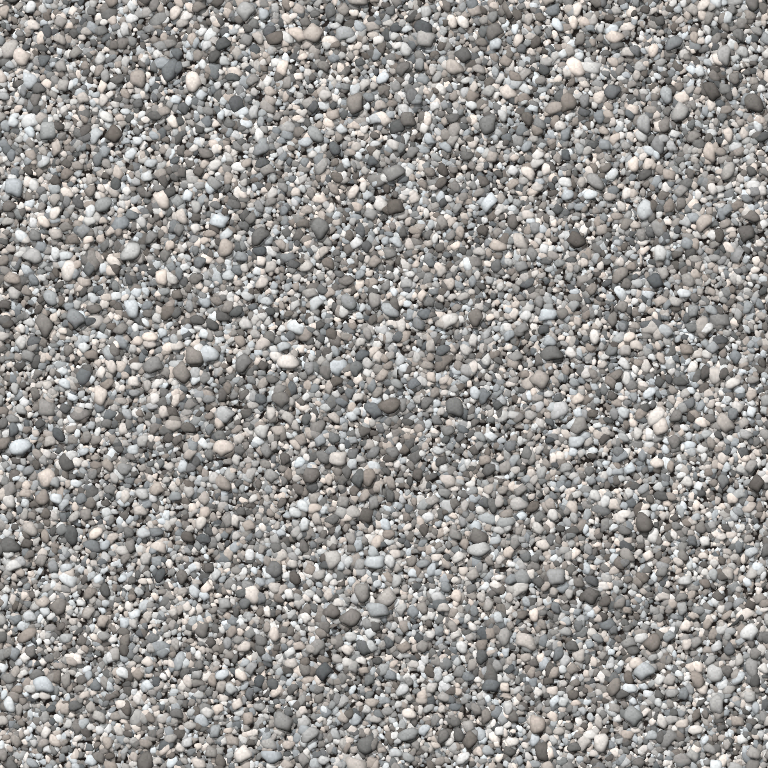
Write a Shadertoy shader that draws this texture.

```glsl
// Sunlit bed of fine grey gravel: overlapping rounded stones of four sizes.

const vec3 GAP_COLOR = vec3(0.215, 0.195, 0.185);
const vec3 COOL_TINT = vec3(0.97, 1.0, 1.015);
const vec3 WARM_TINT = vec3(1.06, 1.0, 0.95);
const float DARK_TONE = 0.40;
const float LIGHT_TONE = 0.96;
const vec2 LIGHT_DIR = vec2(-0.40, 0.92);
const float LIGHT_CONTRAST = 0.42;
const float EDGE_DARKENING = 0.36;
const float SHADOW_REACH = 0.0042;
const float SHADOW_STRENGTH = 0.45;
const float GRIT = 0.09;
const int SAMPLES = 2;
const float TAU = 6.2831853;

vec4 hash4(vec3 p) {
    vec4 q = fract(p.xyzx * vec4(0.1031, 0.1030, 0.0973, 0.1099));
    q += dot(q, q.wzxy + 33.33);
    return fract((q.xxyz + q.yzzw) * q.zywx);
}

// Slow drift in stone density and brightness, repeating at the canvas edge.
float drift(vec2 p) {
    vec2 a = TAU * p;
    return 0.5 * sin(a.x + 2.0 * a.y + 1.3 * sin(a.y))
         + 0.5 * sin(3.0 * a.x - a.y + 2.0 + sin(2.0 * a.x));
}

// Adds one jittered grid of stones; the highest surface wins.
// surface.rgb is the lit colour, surface.a the height in canvas units.
void addStones(vec2 p, float grid, float presence, float size, inout vec4 surface) {
    vec2 cell = floor(p * grid);
    vec2 local = p * grid - cell;
    for (int j = -1; j <= 1; j++)
    for (int i = -1; i <= 1; i++) {
        vec2 offset = vec2(i, j);
        vec3 id = vec3(mod(cell + offset, grid), grid);
        vec4 place = hash4(id);
        if (place.w > presence) continue;
        vec4 look = hash4(id + 57.0);

        // Rotated, stretched and slightly squared outline.
        vec2 toPoint = local - offset - place.xy;
        float angle = TAU * place.z;
        vec2 axis = vec2(cos(angle), sin(angle));
        float radius = size * mix(0.75, 1.15, look.x);
        float stretch = mix(1.0, 1.28, look.y);
        vec2 q = vec2(dot(toPoint, axis), dot(toPoint, vec2(-axis.y, axis.x)));
        q *= vec2(1.0 / stretch, stretch) / radius;
        q += 0.14 * sin(2.7 * q.yx + TAU * look.xz);
        vec2 q2 = q * q;
        float d = pow(dot(q2, q2 * abs(q)), 0.2);
        d = mix(length(q), d, 0.45);
        if (d >= 1.0) continue;

        float dome = sqrt(1.0 - d * d);
        float height = radius / grid * (0.8 * dome + 0.7 * look.w);
        if (height <= surface.a) continue;

        // Flat top, steep rim: light the sides that face the sun.
        vec2 outward = toPoint / max(length(toPoint), 0.001);
        float slope = dot(outward, LIGHT_DIR) * d * d;
        float light = 1.0 + LIGHT_CONTRAST * slope;
        light *= 1.0 - EDGE_DARKENING * d * d * d * d;
        float tone = mix(DARK_TONE, LIGHT_TONE, look.z);
        float tint = fract(look.w * 7.0 + place.w * 13.0);
        surface = vec4(tone * light * mix(COOL_TINT, WARM_TINT, tint), height);
    }
}

vec4 gravel(vec2 p) {
    vec4 surface = vec4(GAP_COLOR, 0.0);
    float coarse = drift(p);
    addStones(p, 42.0, 0.20 + 0.08 * coarse, 0.44, surface);
    addStones(p, 74.0, 0.72 + 0.12 * coarse, 0.52, surface);
    addStones(p, 112.0, 0.95, 0.54, surface);
    addStones(p, 170.0, 1.0, 0.56, surface);
    return surface;
}

vec3 shade(vec2 p) {
    vec4 surface = gravel(p);

    // Cast shadow from any taller stone toward the sun.
    float blocker = gravel(p + LIGHT_DIR * SHADOW_REACH).a;
    float shadow = smoothstep(0.001, 0.005, blocker - surface.a);
    vec3 color = surface.rgb * (1.0 - SHADOW_STRENGTH * shadow);

    // Mineral grit and broad brightness drift.
    float grit = hash4(vec3(floor(p * 430.0), 5.0)).x - 0.5;
    color *= 1.0 + GRIT * grit + 0.025 * drift(p.yx + 0.3);
    return color;
}

void mainImage(out vec4 fragColor, in vec2 fragCoord) {
    vec3 color = vec3(0.0);
    for (int y = 0; y < SAMPLES; y++)
    for (int x = 0; x < SAMPLES; x++) {
        vec2 jitter = (vec2(x, y) + 0.5) / float(SAMPLES) - 0.5;
        color += shade((fragCoord + jitter) / iResolution.y);
    }
    color /= float(SAMPLES * SAMPLES);
    fragColor = vec4(clamp(color, 0.0, 1.0), 1.0);
}
```
